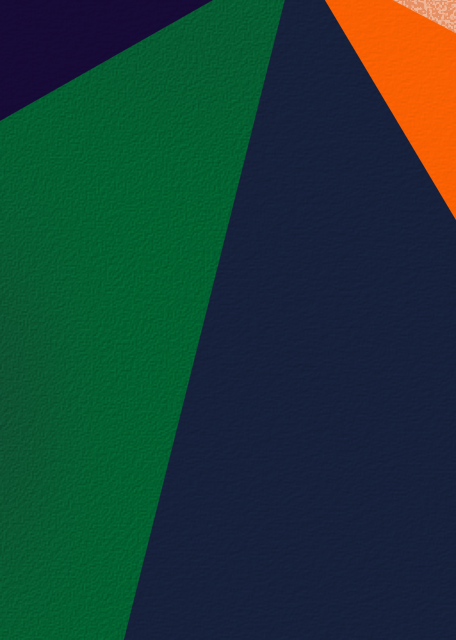
A WebGL 2 fragment shader for this background:

```glsl
#version 300 es
precision highp float;

uniform vec2 u_resolution;
out vec4 fragColor;

const float ASPECT = 0.711;
const vec3 NAVY = vec3(0.088, 0.128, 0.232);
const vec3 GREEN = vec3(0.005, 0.385, 0.190);
const vec3 FADED_GREEN = vec3(0.055, 0.325, 0.200);
const vec3 PURPLE = vec3(0.088, 0.042, 0.212);
const vec3 ORANGE = vec3(0.975, 0.375, 0.010);
const vec3 PEACH = vec3(0.900, 0.560, 0.390);
const vec3 CHALK = vec3(0.960, 0.800, 0.710);

float hash(vec2 cell) {
    vec3 q = fract(cell.xyx * 0.1031);
    q += dot(q, q.yzx + 33.33);
    return fract((q.x + q.y) * q.z);
}

float valueNoise(vec2 p) {
    vec2 cell = floor(p);
    vec2 f = fract(p);
    f = f * f * (3.0 - 2.0 * f);
    float low = mix(hash(cell), hash(cell + vec2(1.0, 0.0)), f.x);
    float high = mix(hash(cell + vec2(0.0, 1.0)), hash(cell + 1.0), f.x);
    return mix(low, high, f.y);
}

// Slope of the noise along the light direction, giving embossed grain
float relief(vec2 p, vec2 light) {
    return valueNoise(p + light) - valueNoise(p - light);
}

// Coverage of the half plane to the left of the line from a to b
float leftOf(vec2 p, vec2 a, vec2 b, float pixel) {
    vec2 along = normalize(b - a);
    float d = along.x * (p.y - a.y) - along.y * (p.x - a.x);
    return smoothstep(-0.7 * pixel, 0.7 * pixel, d);
}

// Soft elliptical falloff around a centre
float softSpot(vec2 p, vec2 center, vec2 radius) {
    vec2 q = (p - center) / radius;
    return exp(-dot(q, q));
}

// Green cloth, worn towards the left edge
vec3 greenCloth(vec2 p, float grain) {
    float wear = softSpot(p, vec2(-0.02, 0.36), vec2(0.13, 0.30));
    wear += 0.35 * softSpot(p, vec2(0.30, 0.95), vec2(0.25, 0.16));
    vec3 color = mix(GREEN, FADED_GREEN, clamp(wear, 0.0, 1.0));
    return color * (1.0 + 0.13 * grain) + 0.012 * grain;
}

// Peach corner with chalky speckles
vec3 speckledPeach(vec2 p) {
    float speckle = smoothstep(0.35, 0.75, valueNoise(p * 430.0));
    return mix(PEACH, CHALK, 0.65 * speckle);
}

void main() {
    vec2 p = gl_FragCoord.xy / u_resolution * vec2(ASPECT, 1.0);
    float pixel = 1.0 / u_resolution.y;

    // Fine grain and a horizontally stretched weave
    float grain = relief(p * 360.0, vec2(-0.35, 0.4));
    float weave = relief(p * vec2(130.0, 310.0), vec2(-0.15, 0.4));
    float texture1 = 0.5 * grain + 0.7 * weave;

    // Flat wedges, layered from the background up
    vec3 color = NAVY * (1.0 + 0.15 * texture1);
    float green = leftOf(p, vec2(0.193, 0.0), vec2(0.444, 1.0), pixel);
    color = mix(color, greenCloth(p, grain), green);

    float purple = leftOf(p, vec2(0.0, 0.811), vec2(0.332, 1.0), pixel);
    color = mix(color, PURPLE * (1.0 + 0.12 * texture1), purple);

    float orange = leftOf(p, vec2(0.5065, 1.0), vec2(0.711, 0.656), pixel);
    color = mix(color, ORANGE * (1.0 + 0.05 * texture1), orange);

    float peach = leftOf(p, vec2(0.612, 1.0), vec2(0.711, 0.948), pixel);
    color = mix(color, speckledPeach(p), peach);

    fragColor = vec4(clamp(color, 0.0, 1.0), 1.0);
}
```
